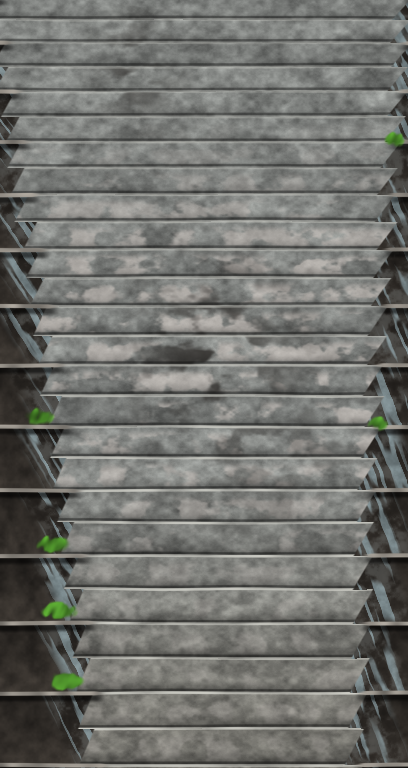
Reproduce this texture procedurally as a Shadertoy shader.

```glsl
// Weathered grey stone stairway in perspective, flanked by dark terraced ledges with grass tufts.

const float FIRST_EDGE = 0.026;   // top step edge, measured down from the top
const float STEP_BASE = 0.0301;   // height of the top step
const float STEP_GROWTH = 0.000348; // half the height gain per step
const float EDGE_WIDTH = 0.0017;
const float LEDGE_WIDTH = 0.0026;
const float END_SLANT = 0.045;    // sideways lean of the step ends
const vec3 STONE = vec3(0.49, 0.50, 0.49);
const vec3 STONE_WARM = vec3(0.47, 0.465, 0.44);
const vec3 PALE = vec3(0.73, 0.71, 0.69);
const vec3 STAIN = vec3(0.19, 0.18, 0.17);
const vec3 NOSING = vec3(0.80, 0.80, 0.77);
const vec3 EARTH = vec3(0.17, 0.155, 0.14);
const vec3 LEDGE = vec3(0.56, 0.54, 0.51);
const vec3 SLAT = vec3(0.52, 0.59, 0.61);
const vec3 GRASS = vec3(0.27, 0.50, 0.15);

float hash(vec2 p) {
    vec3 q = fract(vec3(p.xyx) * 0.1031);
    q += dot(q, q.yzx + 33.33);
    return fract((q.x + q.y) * q.z);
}

float noise(vec2 p) {
    vec2 i = floor(p), f = fract(p);
    f = f * f * (3.0 - 2.0 * f);
    return mix(mix(hash(i), hash(i + vec2(1, 0)), f.x),
               mix(hash(i + vec2(0, 1)), hash(i + vec2(1, 1)), f.x), f.y);
}

float fbm(vec2 p) {
    float sum = 0.0, gain = 0.5;
    for (int i = 0; i < 4; i++) {
        sum += gain * noise(p);
        p = p * 2.03 + 17.1;
        gain *= 0.5;
    }
    return sum / 0.9375;
}

float bar(float d, float halfWidth, float aa) {
    return 1.0 - smoothstep(halfWidth - aa, halfWidth + aa, abs(d));
}

float blob(vec2 p, vec2 centre, vec2 radius) {
    vec2 d = (p - centre) / radius;
    return exp(-dot(d, d));
}

// Stone of one step; f runs from its upper edge (0) to the next one (1).
vec3 stepColor(vec2 p, vec2 q, float id, float f, float height, float aa) {
    float grain = fbm(q * vec2(95.0, 120.0) + id * 7.3);
    float mottle = fbm(q * vec2(24.0, 40.0) + id * 13.7);
    vec3 c = mix(STONE, STONE_WARM, smoothstep(0.55, 1.0, p.y));
    c *= 0.95 + 0.12 * hash(vec2(id, 4.0));
    c *= 1.0 + 0.55 * (grain - 0.5) + 0.5 * (mottle - 0.5);

    // Pale worn patches, strongest half way down the flight
    float worn = smoothstep(0.12, 0.36, p.y) * (1.0 - 0.65 * smoothstep(0.55, 0.8, p.y));
    float patches = fbm(vec2(q.x * 30.0 + id * 5.1, f * 1.7 + id * 9.0));
    float band = smoothstep(0.1, 0.4, f) * (1.0 - smoothstep(0.78, 0.98, f));
    c = mix(c, PALE * (0.9 + 0.2 * grain), 0.85 * worn * band * smoothstep(0.48, 0.64, patches));

    // Dark stains gathered about the centre
    float zone = blob(p, vec2(0.52, 0.46), vec2(0.17, 0.11))
               + 0.7 * blob(p, vec2(0.33, 0.09), vec2(0.09, 0.06))
               + 0.3 * blob(p, vec2(0.75, 0.62), vec2(0.25, 0.10));
    float stains = fbm(vec2(q.x * 22.0 - id * 3.7, f * 1.3 + id * 4.0));
    c = mix(c, STAIN, 0.85 * min(zone, 1.0) * smoothstep(0.46, 0.65, stains));

    // Shade towards the foot of the step, then its lit upper edge
    c *= 1.0 - (0.14 + 0.2 * p.y) * smoothstep(0.55, 1.0, f);
    float d = (f - step(0.5, f)) * height;
    c *= 1.0 - 0.35 * bar(d + 0.0035, 0.0016, aa);
    float lit = mix(0.3, 0.9, smoothstep(0.0, 0.8, p.y));
    lit *= 0.55 + 0.6 * noise(vec2(p.x * 14.0, floor(id + f + 0.5) * 3.0));
    return mix(c, NOSING, lit * bar(d, EDGE_WIDTH, aa));
}

// Earth and leaning slats beside the flight; out is the distance from its end.
vec3 bankColor(vec2 q, float f, float id, float outDist) {
    float grain = fbm(q * 70.0);
    vec3 c = EARTH * (0.65 + 0.8 * grain) * (0.8 + 0.45 * f);
    float lean = outDist - 0.07 * (0.65 - f) + 0.008 * (grain - 0.5);
    float slats = smoothstep(0.56, 0.76, noise(vec2(lean * 110.0, id * 5.0 + f * 1.5)));
    float nearFlight = 1.0 - smoothstep(0.05, 0.10, abs(lean));
    c = mix(c, STONE * 0.75, 0.55 * nearFlight * smoothstep(0.35, 0.65, grain));
    return mix(c, SLAT * (0.75 + 0.5 * grain), 0.8 * nearFlight * slats);
}

void mainImage(out vec4 fragColor, in vec2 fragCoord) {
    vec2 p = fragCoord / iResolution.xy;
    p.y = 1.0 - p.y;
    vec2 q = vec2(p.x * iResolution.x / iResolution.y, p.y);
    float aa = 0.75 / iResolution.y;

    // Step number from the quadratic perspective spacing
    float y = p.y + 0.0022 * (noise(vec2(p.x * 5.0, p.y * 30.0)) - 0.5);
    float height = sqrt(STEP_BASE * STEP_BASE + 4.0 * STEP_GROWTH * (y - FIRST_EDGE));
    float k = (height - STEP_BASE) / (2.0 * STEP_GROWTH);
    float id = floor(k), f = fract(k);

    // Ends of the flight
    float left = -0.01 + 0.36 * p.y - 0.105 * p.y * p.y;
    float right = 1.015 - 0.18 * p.y + 0.06 * p.y * p.y;
    float ragged = 0.012 * (hash(vec2(id, 8.0)) - 0.5) - END_SLANT * f;
    float inside = min(p.x - left - ragged, right + ragged - p.x);
    float flight = smoothstep(-0.003, 0.003, inside);

    // Side ledges, one for every two steps
    float side = (k - 1.0) * 0.5;
    float sideId = floor(side), sideF = fract(side);
    float leftSide = step(p.x, 0.5);
    float outDist = mix(right - p.x, left - p.x, leftSide);
    vec3 c = bankColor(q, sideF, sideId + 40.0 * leftSide, outDist);
    c = mix(c, stepColor(p, q, id, f, height, aa), flight);
    float d = (sideF - step(0.5, sideF)) * 2.0 * height;
    float reach = smoothstep(-0.035, 0.0, mix(p.x - right, left - p.x, leftSide));
    c *= 1.0 - 0.55 * reach * bar(d - 0.006, 0.004, 0.003);
    c = mix(c, LEDGE * (0.75 + 0.5 * noise(q * 60.0)), reach * bar(d, LEDGE_WIDTH * (0.4 + 0.6 * reach), aa));

    // Grass on the lower left ledges and two sprigs on the right
    float tuft = blob(vec2(p.x, sideF), vec2(left - 0.065, 0.83), vec2(0.042, 0.13));
    tuft *= leftSide * step(5.5, sideId) * step(sideId, 10.5) * step(0.5, abs(sideId - 7.0));
    for (int i = 0; i < 2; i++)
        tuft += 0.9 * blob(p, mix(vec2(0.967, 0.182), vec2(0.925, 0.552), float(i)), vec2(0.025, 0.01));
    float blades = noise(vec2(q.x * 150.0 + q.y * 60.0, q.y * 70.0));
    c = mix(c, GRASS * (0.6 + 0.8 * blades), smoothstep(0.3, 0.65, tuft * (0.5 + blades)));

    fragColor = vec4(clamp(c, 0.0, 1.0), 1.0);
}
```
